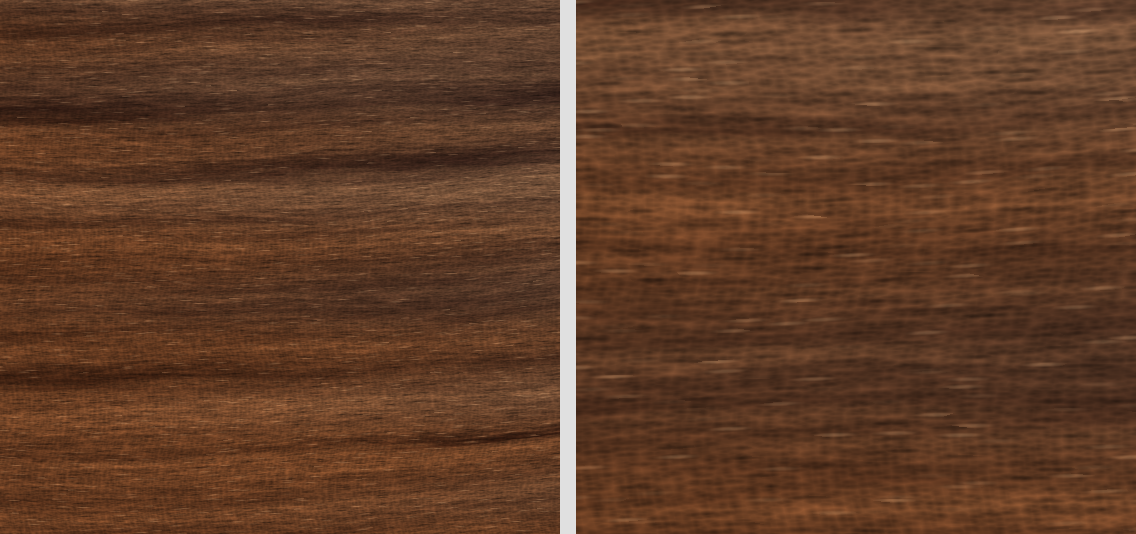
Left: the whole. Right: its middle third, enlarged.
Give the GLSL for this texture, as a Shadertoy shader.

```glsl
// Dark walnut board: bent horizontal growth bands, fine fibres, pale flecks and faint cross rays.

vec2 hash2(vec2 p) {
    vec3 q = fract(p.xyx * vec3(0.1031, 0.1030, 0.0973));
    q += dot(q, q.yzx + 33.33);
    return fract((q.xx + q.yz) * q.zy);
}

// Cellular noise: x = distance to the nearest seed, y = random id of that seed
vec2 cells(vec2 p) {
    vec2 base = floor(p);
    vec2 nearest = vec2(9.0, 0.0);
    for (int j = -1; j <= 1; j++)
    for (int i = -1; i <= 1; i++) {
        vec2 cell = base + vec2(i, j);
        float d = length(cell + hash2(cell + 71.0) - p);
        if (d < nearest.x) nearest = vec2(d, hash2(cell + 193.0).x);
    }
    return nearest;
}

// Darkness of the growth bands: crisp on the lower side, fading out on the upper side
float growthBands(float x, float grain) {
    float dark = 0.0;
    for (int i = 0; i < 8; i++) {
        float k = float(i);
        float centre = 0.94 - 0.114 * k - 0.04 * sin(0.9 * k);
        float width = 0.024 + 0.012 * cos(1.57 * (k - 1.0));
        float strength = 0.52 + 0.23 * cos(1.047 * (k - 1.0));
        strength *= 0.8 + 0.3 * sin(4.0 * x + 2.3 * k);
        float d = grain - centre;
        d = abs(d) / (width * mix(0.75, 1.5, step(0.0, d)));
        dark += strength * exp(-pow(d, 1.3));
    }
    return dark;
}

void mainImage(out vec4 fragColor, in vec2 fragCoord) {
    vec2 p = fragCoord / iResolution.y;

    // Grain coordinate: the lower bands climb more towards the right
    float grain = p.y - mix(0.05, 0.02, p.y) * p.x * p.x;
    grain += 0.003 * sin(5.0 * p.x + 9.0 * p.y) + 0.002 * sin(13.0 * p.x - 21.0 * p.y);

    // Stretched cells give wide streaks and long, medium and short fibres
    vec2 streak = cells(vec2(p.x * 3.5, grain * 62.0) + 15.0);
    vec2 longFibre = cells(vec2(p.x * 12.0, grain * 150.0));
    vec2 fibre = cells(vec2(p.x * 26.0, grain * 225.0) + 40.0);
    vec2 shortFibre = cells(vec2(p.x * 110.0, grain * 330.0) + 90.0);

    // Bands with ragged edges, over wide zones and thin layers
    float ragged = grain + 0.014 * (longFibre.x - 0.5) + 0.012 * (streak.x - 0.5);
    float zones = 0.10 * cos(15.7 * (ragged - 0.43) + 0.5 * sin(2.0 * p.x))
                - 0.09 * cos(62.8 * (ragged - 0.63) + 0.6 * sin(3.0 * p.x));
    float layers = sin(ragged * 113.0 + 2.0 * sin(3.0 * p.x + 11.0 * grain))
                 + 0.8 * sin(ragged * 187.0 + 1.5 * sin(4.0 * p.x + 2.0))
                 + 0.7 * sin(ragged * 331.0 + 2.0 * sin(6.0 * p.x - 7.0 * grain));
    float cloud = sin(4.0 * p.x + 17.0 * grain) * sin(2.7 * p.x - 9.0 * grain + 1.0);
    float dark = growthBands(p.x, ragged) + 0.08 + zones + 0.06 * layers + 0.06 * cloud;
    dark += 0.28 * (streak.x - 0.5);
    dark = clamp(dark, -0.2, 0.95);

    // Rusty wood at lower left, greyer wood at upper right
    float cool = smoothstep(0.2, 1.1, 0.7 * p.y + 0.45 * p.x + 0.14 * sin(grain * 31.0 + 1.0));
    vec3 lightWood = mix(vec3(0.46, 0.27, 0.15), vec3(0.445, 0.31, 0.22), cool);
    vec3 darkWood = mix(vec3(0.19, 0.09, 0.045), vec3(0.18, 0.105, 0.085), cool);
    vec3 colour = mix(lightWood, darkWood, dark);

    // Fibre shading and upright rays, which show most in the rusty wood
    float ray = cells(vec2(p.x * 170.0 + 2.0 * sin(p.y * 20.0), p.y * 42.0)).x - 0.5;
    float shade = 0.24 * (longFibre.x - 0.5) + 0.26 * (fibre.x - 0.5)
                + 0.28 * (shortFibre.x - 0.5) + mix(0.22, 0.08, cool) * ray;
    colour *= 1.0 + shade;

    // Pale flecks and dark pores inside chosen cells
    float core = smoothstep(0.45, 0.05, fibre.x);
    float fleck = core * smoothstep(0.68, 1.0, fibre.y);
    float pore = core * smoothstep(0.25, 0.0, fibre.y);
    colour += fleck * vec3(0.19, 0.155, 0.115);
    colour *= 1.0 - 0.22 * pore;

    fragColor = vec4(colour, 1.0);
}
```
